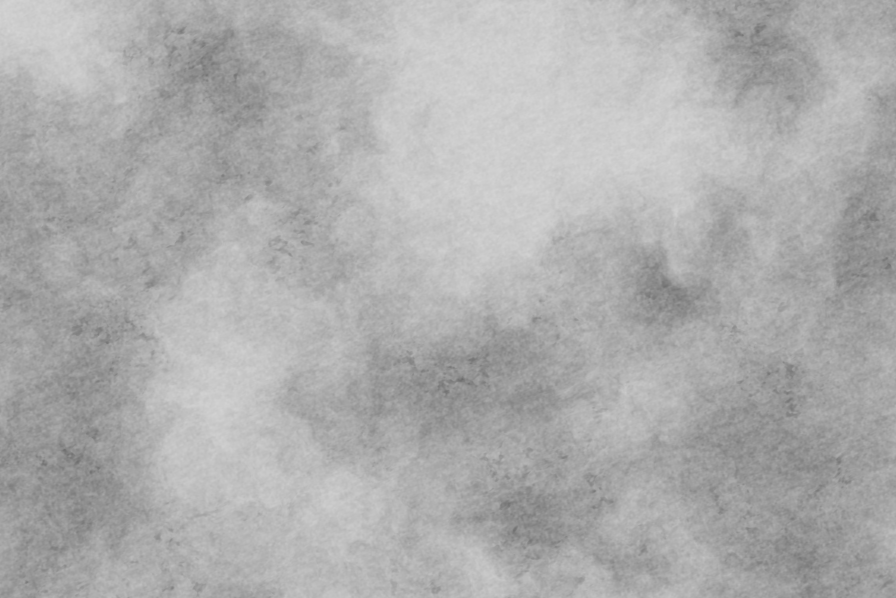
Give the GLSL for this texture, as a Shadertoy shader.

```glsl
float hash(vec2 cell) {
    uvec2 q = uvec2(ivec2(cell) + 4096) * uvec2(1597u, 3571u);
    uint n = (q.x ^ (q.y << 7)) * 7919u;
    n = (n ^ (n >> 13)) * 48271u;
    n = (n ^ (n >> 15)) * 69621u;
    return float((n ^ (n >> 16)) & 65535u) / 65535.0;
}

float noise(vec2 p) {
    vec2 cell = floor(p), f = fract(p);
    f = f * f * (3.0 - 2.0 * f);
    float low = mix(hash(cell), hash(cell + vec2(1, 0)), f.x);
    float high = mix(hash(cell + vec2(0, 1)), hash(cell + vec2(1, 1)), f.x);
    return mix(low, high, f.y);
}

// Fractal noise centred on zero, each octave turned to hide the lattice
float cloud(vec2 p, int octaves, float gain) {
    float sum = 0.0, weight = 0.5;
    for (int i = 0; i < octaves; i++) {
        sum += weight * (noise(p) - 0.5);
        p = mat2(1.6, 1.2, -1.2, 1.6) * p + 17.3;
        weight *= gain;
    }
    return sum;
}

float blot(vec2 p, vec2 centre, vec2 radius) {
    vec2 d = (p - centre) / radius;
    return exp(-dot(d, d));
}

// Broad arrangement of dark stains and pale clearings
float stainLayout(vec2 p) {
    float stain = 0.40;
    stain += 0.24 * blot(p, vec2(0.30, 0.74), vec2(0.24, 0.26));
    stain += 0.22 * blot(p, vec2(0.40, 0.88), vec2(0.08, 0.10));
    stain += 0.28 * blot(p, vec2(0.10, 0.20), vec2(0.22, 0.14));
    stain += 0.28 * blot(p, vec2(0.76, 0.38), vec2(0.24, 0.12));
    stain += 0.40 * blot(p, vec2(1.28, 0.24), vec2(0.20, 0.30));
    stain += 0.28 * blot(p, vec2(1.48, 0.65), vec2(0.12, 0.26));
    stain += 0.38 * blot(p, vec2(1.26, 0.88), vec2(0.08, 0.12));
    stain += 0.40 * blot(p, vec2(1.13, 0.53), vec2(0.06, 0.04));
    stain += 0.36 * blot(p, vec2(0.89, 0.13), vec2(0.07, 0.07));
    stain -= 0.42 * blot(p, vec2(0.86, 0.75), vec2(0.40, 0.28));
    stain -= 0.32 * blot(p, vec2(0.00, 1.00), vec2(0.16, 0.14));
    stain -= 0.22 * blot(p, vec2(0.36, 0.38), vec2(0.10, 0.20));
    stain -= 0.30 * blot(p, vec2(1.08, 0.32), vec2(0.12, 0.10));
    stain -= 0.12 * blot(p, vec2(0.74, 0.20), vec2(0.16, 0.07));
    return stain;
}

void mainImage(out vec4 fragColor, in vec2 fragCoord) {
    vec2 p = fragCoord / iResolution.y;
    p.x += 0.75 - 0.5 * iResolution.x / iResolution.y;

    // Ragged stains with crumbled edges
    vec2 warp = vec2(cloud(p * 7.0, 5, 0.6), cloud(p * 7.0 + 41.0, 5, 0.6));
    float stain = stainLayout(p + 0.15 * warp);
    stain += 0.62 * cloud(p * 5.0 + 0.8 * warp + 9.0, 6, 0.68);
    float density = smoothstep(0.0, 1.0, stain);

    // Soft specks of mixed size gather in clusters
    vec2 slanted = mat2(0.94, -0.34, 0.34, 0.94) * p;
    float speck = cloud(slanted * vec2(48, 62) + 1.5 * warp, 3, 0.8);
    float cluster = smoothstep(-0.12, 0.2, cloud(p * 13.0 + 31.0, 3, 0.6));
    float specks = smoothstep(0.08, 0.40, speck) * cluster;
    specks *= smoothstep(0.05, 0.5, density);

    // Paper fibres rising gently to the right, and fine grain
    float fibre = cloud(slanted * vec2(45, 105) + 1.5 * warp, 3, 0.8);
    float grain = noise(p * 190.0) + noise(slanted * 270.0 + 7.0) - 1.0;

    float grey = mix(0.805, 0.515, density);
    grey -= 0.10 * specks;
    grey += (0.04 + 0.06 * density) * fibre;
    grey += (0.022 + 0.045 * density) * grain;
    fragColor = vec4(vec3(grey), 1.0);
}
```
